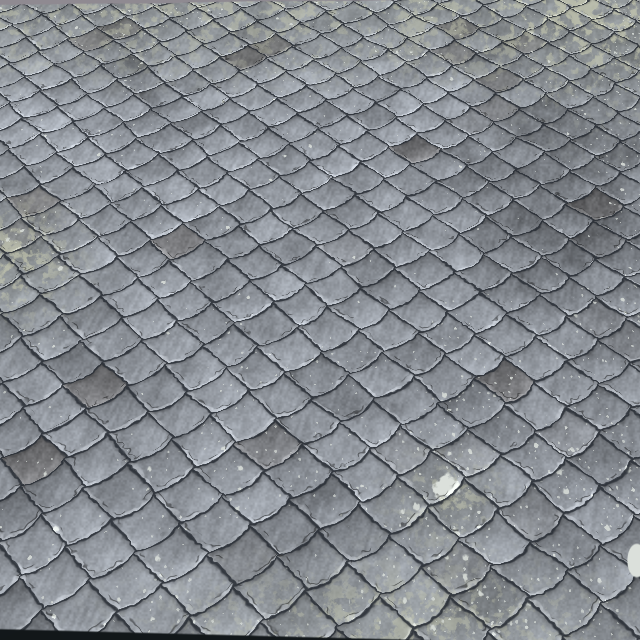
Give the GLSL for this texture, as a three.js fragment shader.

```glsl
// Weathered slate roof: curved diagonal slates seen in perspective, with lichen and pale spots.
#define PERSPECTIVE 0.75
#define STEP_DOWN vec2(0.0284, 0.0185)
#define STEP_UP vec2(0.0389, -0.0164)
#define LATTICE_ORIGIN vec2(-0.0264, 0.3683)
#define EDGE_BULGE 0.13
#define JOINT_WIDTH 0.042
#define SLATE_TONE 0.568
#define SLATE_TINT vec3(0.965, 1.0, 1.05)
#define JOINT_COLOR vec3(0.16, 0.18, 0.21)
#define LICHEN_COLOR vec3(0.77, 0.78, 0.69)
#define SPOT_COLOR vec3(0.86, 0.88, 0.86)

varying vec2 vUv;

float hash(vec2 p) {
  p = fract(p * vec2(0.1031, 0.1137));
  p += dot(p, p.yx + 33.33);
  return fract((p.x + p.y) * p.x * 97.3);
}

float noise(vec2 p) {
  vec2 i = floor(p), f = fract(p);
  f = f * f * (3.0 - 2.0 * f);
  return mix(mix(hash(i), hash(i + vec2(1.0, 0.0)), f.x),
             mix(hash(i + vec2(0.0, 1.0)), hash(i + 1.0), f.x), f.y);
}

float fbm(vec2 p) {
  float sum = 0.0, amp = 0.5;
  for (int i = 0; i < 4; i++) {
    sum += amp * noise(p);
    p = mat2(1.6, 1.2, -1.2, 1.6) * p + 17.3;
    amp *= 0.5;
  }
  return sum / 0.9375;
}

// Soft elliptical patch
float patchMask(vec2 p, vec2 center, vec2 radius) {
  vec2 d = (p - center) / radius;
  return exp(-dot(d, d));
}

// Scattered ragged spots, one candidate per cell, mostly small
float spots(vec2 p, float density) {
  vec2 cell = floor(p);
  vec2 center = 0.25 + 0.5 * vec2(hash(cell + 3.7), hash(cell + 91.2));
  float size = hash(cell + 47.9);
  float radius = 0.07 + 0.11 * size * size;
  float d = length(fract(p) - center) + 0.12 * (noise(p * 9.0) - 0.5);
  return step(1.0 - density, hash(cell + 140.5)) * (1.0 - smoothstep(radius * 0.6, radius * 1.25, d));
}

void main() {
  // Roof plane coordinates, y running down the slope
  vec2 view = vec2(vUv.x, 1.0 - vUv.y);
  float scale = 1.0 + PERSPECTIVE * view.y;
  vec2 roof = vec2(view.x - 0.5, view.y) / scale;
  vec2 ground = (roof + 1.0) * vec2(1.0, 1.4);

  // Skewed lattice with irregular laying and curved lower edges
  vec2 p = roof - LATTICE_ORIGIN;
  vec2 a = STEP_DOWN, b = STEP_UP;
  vec2 uv = vec2(p.x * b.y - p.y * b.x, a.x * p.y - a.y * p.x) / (a.x * b.y - a.y * b.x);
  vec2 wide = uv + 60.0;
  uv += 0.16 * (vec2(noise(wide * 0.9), noise(wide * 0.9 + 37.0)) - 0.5);
  uv += 0.045 * (vec2(noise(wide * 12.0), noise(wide * 12.0 + 71.0)) - 0.5);
  float across = fract(uv.y);
  uv.x -= EDGE_BULGE * 4.0 * across * (1.0 - across);
  uv.y -= 0.07 * (fract(uv.x) - 0.5);
  vec2 id = floor(uv) + 60.0, f = fract(uv);

  // Weather zones
  float cloud = fbm(view * 9.0 + 5.0);
  float stain = patchMask(view, vec2(0.89, 0.32), vec2(0.17, 0.18))
              + 0.8 * patchMask(view, vec2(0.21, 0.12), vec2(0.045, 0.07));
  float lichen = 0.7 * smoothstep(0.18, 0.0, view.y)
               + patchMask(view, vec2(0.02, 0.41), vec2(0.09, 0.08))
               + 0.8 * patchMask(view, vec2(0.70, 0.78), vec2(0.08, 0.06))
               + 0.7 * patchMask(view, vec2(0.62, 0.97), vec2(0.32, 0.08))
               + 0.5 * patchMask(view, vec2(0.95, 0.08), vec2(0.15, 0.12));

  // Slate tone: variation per slate, darker covered half, mottling
  float tone = SLATE_TONE + 0.09 * (hash(id) - 0.5);
  float darkSlate = smoothstep(0.92, 0.98, hash(id + 19.0));
  tone -= 0.12 * darkSlate;
  tone += 0.10 * (f.x - 0.4) + 0.03 * (0.5 - f.y);
  tone += 0.20 * (fbm(wide * 1.3 + id * 3.1) - 0.5) + 0.05 * (cloud - 0.5);
  tone += 0.03 * smoothstep(0.75, 0.2, view.y) - 0.13 * stain * (0.5 + cloud);

  // Fine streaks down the slope and surface grain
  vec2 streak = vec2(ground.x + 0.35 * ground.y, ground.y);
  tone += 0.07 * (noise(streak * vec2(260.0, 60.0)) - 0.5);
  tone += 0.07 * (noise(view * 310.0) - 0.5) + 0.04 * (noise(view * 150.0) - 0.5);
  vec3 color = tone * mix(SLATE_TINT, vec3(1.0, 0.99, 1.0), 0.7 * darkSlate);

  // Speckled lichen crust and clustered pale spots
  float crust = smoothstep(0.50, 0.70, fbm(view * 100.0) + 0.3 * (cloud - 0.5) + 0.05 * lichen);
  color = mix(color, vec3(0.50, 0.52, 0.49), 0.35 * clamp(lichen, 0.0, 1.0));
  color = mix(color, LICHEN_COLOR, clamp(lichen, 0.0, 1.0) * 0.75 * crust);
  float crustPatch = patchMask(view, vec2(0.695, 0.76), vec2(0.035, 0.03));
  color = mix(color, SPOT_COLOR, smoothstep(0.62, 0.75, 0.6 * crustPatch + 0.5 * fbm(view * 70.0)));
  float density = 0.04 + 0.2 * smoothstep(0.4, 0.95, view.y * 0.6 + view.x * 0.5) + 0.12 * lichen;
  density *= 0.2 + 1.6 * smoothstep(0.35, 0.65, fbm(view * 14.0 + 31.0));
  float pale = max(spots(ground * 56.0, density), 0.8 * spots(ground * 120.0 + 9.0, density * 1.5));
  color = mix(color, SPOT_COLOR, 0.85 * pale);

  // Chipped pale rims on the exposed edges
  float rimWidth = 0.04 + 0.12 * noise(wide * 9.0 + 23.0);
  float exposed = min(1.0 - f.x, f.y);
  float lit = smoothstep(0.25, 0.7, noise(wide * 2.5 + 11.0));
  color += 0.13 * lit * (1.0 - smoothstep(rimWidth * 0.5, rimWidth, exposed));
  float flake = 1.0 - smoothstep(0.0, 0.03, abs(exposed - rimWidth));
  color *= 1.0 - 0.4 * flake * smoothstep(0.5, 0.7, noise(wide * 5.0 + 80.0));

  // Overlap shadow and dark joints of uneven width
  float covered = min(f.x, 1.0 - f.y);
  color *= 1.0 - 0.2 * (1.0 - smoothstep(0.0, 0.14, covered));
  float jointWidth = JOINT_WIDTH * (0.6 + 0.9 * noise(wide * 4.0));
  float joint = 1.0 - smoothstep(jointWidth * 0.3, jointWidth * 1.3, min(covered, exposed * 2.2));
  color = mix(color, JOINT_COLOR, 0.85 * joint);

  // Sparse moss tufts, pale flashing at the side, ridge and gutter
  color = mix(color, vec3(0.12, 0.16, 0.10), spots(ground * 34.0 + 51.0, 0.005));
  float flashing = length((view - vec2(0.995, 0.875)) / vec2(0.016, 0.028)) + 0.4 * (cloud - 0.5);
  color = mix(SPOT_COLOR, color, smoothstep(0.85, 1.0, flashing));
  float ridge = view.y + 0.012 * view.x + 0.004 * cloud;
  color = mix(vec3(0.56, 0.54, 0.57), color, smoothstep(0.008, 0.011, ridge));
  float gutter = view.y - 0.981 - 0.026 * view.x;
  color = mix(color, vec3(0.07, 0.09, 0.10), smoothstep(0.0, 0.004, gutter));

  gl_FragColor = vec4(clamp(color, 0.0, 1.0), 1.0);
}
```
